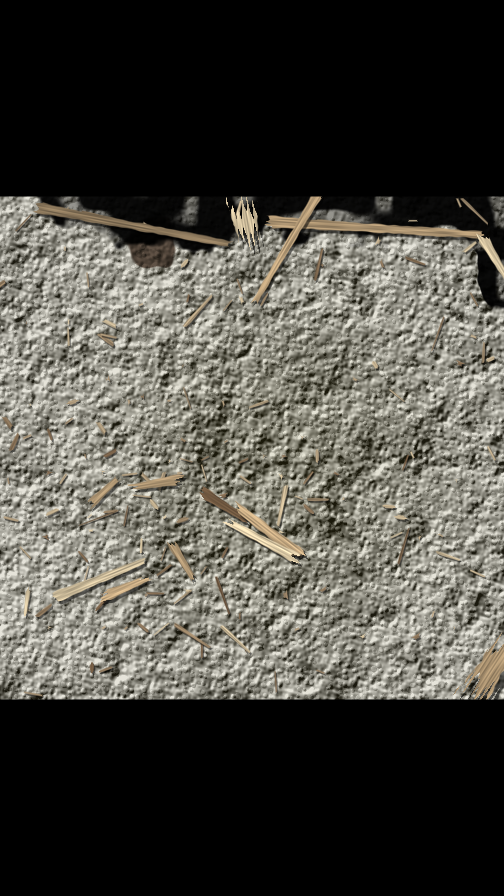
Write a WebGL 2 fragment shader that draws this texture.

```glsl
#version 300 es
precision highp float;
// Sunlit dry soil strewn with straw splinters, in a square between black bars.
uniform vec2 u_resolution;
out vec4 fragColor;

const vec2 LIGHT = vec2(-0.6, 0.8);
const float SOFT = 0.0018;
const vec3 PALE_STRAW = vec3(0.86, 0.79, 0.65);
const vec3 TAN_STRAW = vec3(0.70, 0.60, 0.46);
const vec3 BROWN_STRAW = vec3(0.47, 0.37, 0.27);

vec2 hash2(vec2 p) {
  vec3 v = fract(p.xyx * vec3(0.1031, 0.1030, 0.0973));
  v += dot(v, v.yzx + 33.33);
  return fract((v.xx + v.yz) * v.zy);
}

float noise(vec2 p) {
  vec2 i = floor(p), f = fract(p);
  f = f * f * (3.0 - 2.0 * f);
  float low = mix(hash2(i).x, hash2(i + vec2(1, 0)).x, f.x);
  float high = mix(hash2(i + vec2(0, 1)).x, hash2(i + vec2(1, 1)).x, f.x);
  return mix(low, high, f.y);
}

// Height of the crumbly ground, about 0.74 on average
float soilHeight(vec2 q) {
  float height = 0.0, amp = 0.5;
  q *= 18.0;
  for (int i = 0; i < 4; i++) {
    height += amp * noise(q);
    q = mat2(0.8, 0.6, -0.6, 0.8) * q * 2.1 + 7.3;
    amp *= 0.8;
  }
  return height;
}

// Brightness change from rounded crumbs and their shadows
float crumbs(vec2 q, float freq, float density) {
  vec2 g = q * freq, cell = floor(g);
  float shade = 0.0;
  for (int k = 0; k < 9; k++) {
    vec2 id = cell + vec2(k % 3, k / 3) - 1.0;
    vec2 pick = hash2(id + 91.0);
    float radius = mix(0.2, 0.5, pick.y);
    vec2 d = g - id - 0.2 - 0.6 * hash2(id + 17.0);
    d *= 0.8 + 0.5 * noise(g * 2.5);
    float body = 1.0 - smoothstep(radius * 0.7, radius, length(d));
    float shadow = 1.0 - smoothstep(radius * 0.6, radius * 1.1, length(d + LIGHT * 0.25));
    float tone = body * (0.06 + 0.2 * dot(d / radius, LIGHT)) - 0.2 * shadow * (1.0 - body);
    shade += step(pick.x, density) * tone;
  }
  return shade;
}

// Coverage of a ragged, tapering sliver; l is along and across it
float sliver(vec2 l, float len, float width) {
  float ragged = width * 2.5 * noise(vec2(l.y * 300.0, len * 90.0));
  float taper = width * (1.0 - 0.4 * l.x / len) * (0.75 + 0.4 * noise(l.xx * 40.0));
  float d = max(abs(l.y) - taper, abs(l.x - 0.5 * len) - 0.5 * len + ragged);
  return 1.0 - smoothstep(-SOFT, SOFT, d);
}

vec3 straw(vec3 under, vec2 q, vec2 a, vec2 b, float width, vec3 tint) {
  float len = distance(a, b);
  vec2 dir = (b - a) / len;
  mat2 toLocal = mat2(dir.x, -dir.y, dir.y, dir.x);
  vec2 l = toLocal * (q - a);
  vec2 castAt = toLocal * (q - a + LIGHT * (0.003 + 0.4 * width));
  under *= 1.0 - 0.55 * sliver(castAt, len, width);
  float fibre = noise(vec2(l.x * 22.0, l.y * 380.0 + len * 99.0));
  return mix(under, tint * (0.75 + 0.4 * fibre), sliver(l, len, width));
}

// Random straw bits, thickest in the lower left
vec3 litter(vec3 c, vec2 q, float freq, float density, float seed) {
  vec2 cell = floor(q * freq);
  for (int k = 0; k < 9; k++) {
    vec2 id = cell + vec2(k % 3, k / 3) - 1.0;
    vec2 pick = hash2(id + seed), size = hash2(id + seed + 31.0);
    vec2 mid = (id + 0.25 + 0.5 * hash2(id + seed + 57.0)) / freq;
    float clutter = 0.35 + 0.65 * (1.0 - smoothstep(0.15, 0.55, distance(mid, vec2(0.32, 0.3))));
    if (pick.x > density * clutter) continue;
    float angle = 6.2832 * pick.y;
    vec2 arm = vec2(cos(angle), sin(angle)) * mix(0.2, 0.65, size.x * size.x) / freq;
    vec3 tint = mix(BROWN_STRAW, PALE_STRAW, size.y);
    c = straw(c, q, mid - arm, mid + arm, mix(0.0015, 0.005, hash2(id + seed + 73.0).x), tint);
  }
  return c;
}

vec3 soil(vec2 q) {
  float height = soilHeight(q);
  float relief = height - soilHeight(q + LIGHT * 0.006);
  float hollow = exp(-9.0 * dot(q - vec2(0.55, 0.47), q - vec2(0.55, 0.47)));
  float tone = 0.64 - 0.11 * hollow + 0.12 * (noise(q * 6.0) - 0.5) + 1.35 * relief;
  tone -= (0.15 + 0.1 * smoothstep(0.6, 0.9, q.x)) * (1.0 - smoothstep(0.42, 0.64, height));
  tone += crumbs(q, 75.0, 0.7) + crumbs(q, 24.0, 0.22);
  tone = clamp(tone, 0.1, 0.9);
  return tone - vec3(0.0, 0.007, 0.045 + 0.02 * hollow);
}

// Shadowed crevice along the top and down the right corner
float crevice(vec2 q) {
  float edge = 0.918 + 0.08 * (1.0 - smoothstep(0.0, 0.25, q.x));
  edge -= 0.03 * exp(-90.0 * (q.x - 0.36) * (q.x - 0.36)) + 0.15 * smoothstep(0.92, 0.98, q.x);
  edge += 0.05 * (noise(q * 17.0) - 0.5) + 0.02 * (noise(q * 60.0) - 0.5);
  return smoothstep(edge - 0.004, edge + 0.01, q.y);
}

void main() {
  vec2 p = (gl_FragCoord.xy - 0.5 * u_resolution) / u_resolution.x;
  vec2 q = p + 0.5;
  vec3 c = soil(q);
  float lumps = smoothstep(0.55, 0.75, noise(q * 21.0 + 5.0));
  c *= mix(1.0, 0.05 + 0.6 * lumps, crevice(q));

  // Dark clod beside the crevice
  float clod = distance(q, vec2(0.305, 0.905)) + 0.03 * (noise(q * 45.0) - 0.5);
  c = mix(c, c * vec3(0.42, 0.36, 0.32), 1.0 - smoothstep(0.042, 0.05, clod));

  c = litter(c, q, 26.0, 0.3, 11.0);
  c = litter(c, q, 12.0, 0.4, 203.0);

  // Long stalks and the stub at the top
  c = straw(c, q, vec2(0.06, 0.98), vec2(0.47, 0.902), 0.011, TAN_STRAW * 0.8);
  c = straw(c, q, vec2(0.52, 0.95), vec2(0.97, 0.922), 0.012, TAN_STRAW);
  c = straw(c, q, vec2(0.475, 1.02), vec2(0.5, 0.875), 0.033, PALE_STRAW);
  c = straw(c, q, vec2(0.64, 1.02), vec2(0.5, 0.78), 0.01, TAN_STRAW * 1.1);
  c = straw(c, q, vec2(0.95, 0.93), vec2(1.01, 0.83), 0.011, PALE_STRAW);

  // Broad splinters on the open soil
  c = straw(c, q, vec2(0.39, 0.42), vec2(0.5, 0.35), 0.011, BROWN_STRAW);
  c = straw(c, q, vec2(0.61, 0.275), vec2(0.455, 0.395), 0.014, TAN_STRAW * 1.15);
  c = straw(c, q, vec2(0.6, 0.275), vec2(0.44, 0.36), 0.011, PALE_STRAW * 1.08);
  c = straw(c, q, vec2(0.1, 0.2), vec2(0.295, 0.28), 0.011, PALE_STRAW);
  c = straw(c, q, vec2(0.195, 0.2), vec2(0.3, 0.245), 0.011, TAN_STRAW * 1.15);
  c = straw(c, q, vec2(0.335, 0.32), vec2(0.39, 0.23), 0.009, TAN_STRAW);
  c = straw(c, q, vec2(0.37, 0.44), vec2(0.25, 0.42), 0.011, TAN_STRAW);
  c = straw(c, q, vec2(0.17, 0.38), vec2(0.245, 0.45), 0.009, TAN_STRAW);
  c = straw(c, q, vec2(0.92, -0.02), vec2(1.03, 0.15), 0.035, TAN_STRAW);

  float bars = smoothstep(-0.5, 0.5, (abs(p.y) - 0.499) * u_resolution.x);
  fragColor = vec4(clamp(c, 0.0, 1.0) * (1.0 - bars), 1.0);
}
```
